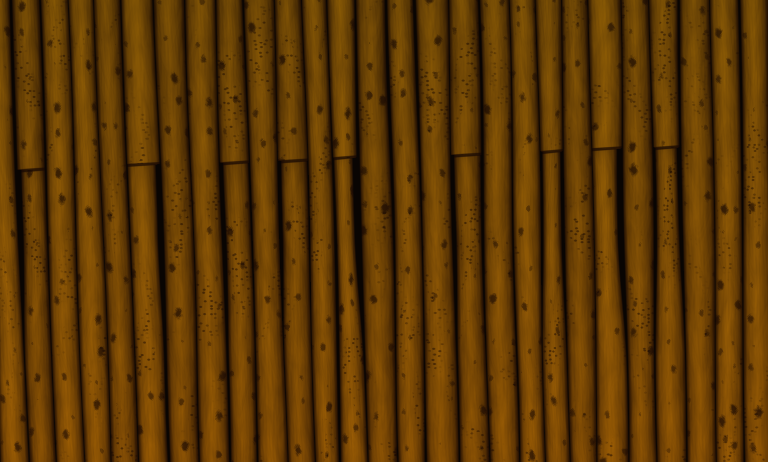
Give the GLSL for this texture, as a WebGL 1 fragment shader.

```glsl
precision highp float;
uniform vec2 u_resolution;

float hash(vec2 p) {
  return fract(sin(dot(p, vec2(127.1, 311.7))) * 4375.85);
}

// Cellular noise: distance to the nearest point, and that point's random value
vec2 cells(vec2 p) {
  vec2 base = floor(p), best = vec2(9.0, 0.0);
  for (int j = -1; j <= 1; j++) {
    for (int i = -1; i <= 1; i++) {
      vec2 c = base + vec2(float(i), float(j));
      vec2 point = c + 0.15 + 0.7 * vec2(hash(c), hash(c + 41.3));
      float d = length(p - point);
      if (d < best.x) best = vec2(d, hash(c + 17.9));
    }
  }
  return best;
}

// Soft mottling from layered, warped sines, about -1 to 1
float mottle(vec2 p) {
  float sum = 0.0, amp = 0.5;
  for (int i = 0; i < 4; i++) {
    p += 0.8 * sin(p.yx * 1.3 + float(i) * 2.1);
    sum += amp * sin(p.x) * cos(p.y * 0.9 + 1.0);
    p = mat2(1.5, 1.1, -1.1, 1.5) * p;
    amp *= 0.6;
  }
  return sum;
}

// Horizontal place of the seam right of pole i, at height v
float seam(float i, float v) {
  float h = hash(vec2(i, 3.0));
  float spacing = 0.41 + 0.09 * (cos(i * 0.757) - 1.0) + 0.13 * (h - 0.5);
  float lean = (1.0 - v) * (0.62 - 0.016 * i);
  return i + spacing + lean + 0.035 * sin(v * (4.0 + 4.0 * h) + 20.0 * h);
}

// Half width of the dark gap at seam i
float gapWidth(float i, float v) {
  float h = hash(vec2(i, 8.0));
  return 0.012 + 0.045 * h * (0.6 + 0.4 * sin(v * 5.0 + h * 30.0));
}

// Every eleven poles, four are spliced from two lengths
float spliced(float id) {
  float m = mod(id, 11.0);
  float d = min(min(abs(m - 1.0), abs(m - 5.0)), min(abs(m - 8.0), abs(m - 10.0)));
  return 1.0 - step(0.5, d);
}

void main() {
  vec2 uv = gl_FragCoord.xy / u_resolution;
  vec2 p = uv * vec2(26.37, 15.86);
  float px = 26.37 / u_resolution.x;
  float v = uv.y;

  // Find the pole and its sides
  float f = floor(p.x);
  float id = f - 1.0 + step(seam(f - 1.0, v), p.x) + step(seam(f, v), p.x);
  float h = hash(vec2(id, 5.0));
  float left = seam(id - 1.0, v) + gapWidth(id - 1.0, v);
  float right = seam(id, v) - gapWidth(id, v);

  // The lower length of a spliced pole is thinner just below its joint
  float splice = spliced(id);
  float jointY = 0.632 + 0.0021 * id + 0.004 * (h - 0.5);
  float below = splice * (1.0 - smoothstep(-0.001, 0.001, v - jointY));
  float slim = below * smoothstep(0.2, 0.5, v);
  left += slim * 0.13 * (1.0 - h);
  right -= slim * 0.17 * h;

  float c = 2.0 * (p.x - left) / (right - left) - 1.0;
  float side = min(p.x - left, right - p.x);
  vec2 q = vec2(c * 0.5 + id * 7.3, p.y + below * 5.7);

  // Round shading, lit a little from the left
  float tone = 1.04 - 0.58 * pow(abs(c + 0.1), 1.45);
  tone += 0.14 * (h - 0.5) + 0.07 * (0.5 - v);

  // Long grain and blotches
  float blotch = mottle(q * vec2(5.0, 1.5));
  float grain = cells(q * vec2(8.0, 0.9)).x;
  tone += 0.10 * blotch + 0.12 * (0.5 - grain);
  tone += 0.025 * sin(q.x * 60.0 + 2.0 * sin(q.y * 1.7)) * sin(q.y * 2.3 + q.x * 9.0);

  // Knots with ragged rims
  float ragged = mottle(q * 13.0 + 4.0);
  vec2 knot = cells(q * vec2(1.2, 0.85));
  float radius = 0.05 + 0.17 * knot.y;
  float spot = 1.0 - smoothstep(radius * 0.3, radius, knot.x + 0.06 * ragged);
  float stain = spot * (0.2 + 0.5 * knot.y);

  // Clusters of short scratches
  vec2 fleck = cells(q * vec2(5.0, 7.0));
  float cluster = smoothstep(0.15, 0.6, mottle(q * vec2(1.6, 0.8) + 9.0));
  stain += 0.5 * cluster * step(0.45, fleck.y) * (1.0 - smoothstep(0.1, 0.4, fleck.x));
  tone *= 1.0 - min(stain, 0.75);

  // Joint line and the faint shade beneath it
  float fromJoint = v - jointY - 0.002 * c;
  float line = 1.0 - smoothstep(0.0015, 0.003 + px * 0.06, abs(fromJoint));
  tone *= 1.0 - 0.75 * splice * line;
  tone *= 1.0 - 0.15 * below * exp(min(fromJoint, 0.0) * 50.0);

  // Sides turn away into the dark gaps
  tone *= mix(0.45, 1.0, smoothstep(0.0, 0.14, side));
  vec3 wood = mix(vec3(0.09, 0.03, 0.01), vec3(0.49, 0.305, 0.018), tone);
  wood *= mix(vec3(1.04, 0.98, 0.9), vec3(0.96, 1.0, 1.1), v);
  vec3 gap = vec3(0.035, 0.018, 0.012);
  gl_FragColor = vec4(mix(gap, wood, smoothstep(-px, px, side)), 1.0);
}
```
